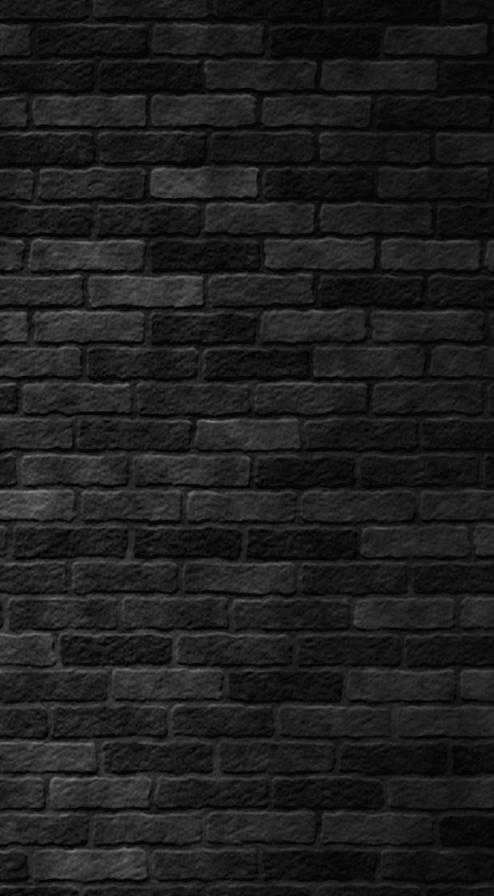
This texture is drawn by a Shadertoy shader. Its source:

```glsl
// Dark, weathered brick wall in running bond, lit softly from the upper left.
// Rounded boxes with jittered joints form a height field; its upward slope
// gives lit top edges and shadowed joints, over uneven brick tones and grain.

const float ROW_PITCH = 0.0400;    // lengths are fractions of canvas height
const float BRICK_LENGTH = 0.1276;
const float TOP_OFFSET = 0.0243;   // first full course below the top
const float FIRST_JOINT = 0.306;   // in brick lengths
const float BOND_SHIFT = 0.51;
const float BOND_DRIFT = 0.001;    // joints creep left towards the bottom
const float JOINT_JITTER = 0.09;
const vec2  MORTAR = vec2(0.0068, 0.0064);
const float CORNER = 0.0055;
const float EDGE_WEAR = 0.0034;
const vec2  LIGHT_STEP = vec2(-0.0009, 0.0026);
const float RELIEF = 0.17;
const float BRICK_DARK = 0.065;
const float BRICK_LIGHT = 0.185;
const vec3  TINT = vec3(1.01, 1.0, 0.997);

float hash(vec2 p) {
    vec3 q = fract(p.xyx * vec3(0.1031, 0.1030, 0.0973));
    q += dot(q, q.yzx + 33.33);
    return fract((q.x + q.y) * q.z);
}

float noise(vec2 p) {
    vec2 i = floor(p), f = fract(p);
    f = f * f * (3.0 - 2.0 * f);
    return mix(mix(hash(i), hash(i + vec2(1, 0)), f.x),
               mix(hash(i + vec2(0, 1)), hash(i + vec2(1, 1)), f.x), f.y);
}

// Distance to the nearest scattered cell point
float cellular(vec2 p) {
    vec2 i = floor(p), f = fract(p);
    float nearest = 2.0;
    for (int y = -1; y <= 1; y++)
    for (int x = -1; x <= 1; x++) {
        vec2 c = vec2(x, y);
        vec2 point = vec2(hash(i + c), hash(i + c + 71.7));
        nearest = min(nearest, length(c + point - f));
    }
    return nearest;
}

float joint(float k, float row) {
    return k + JOINT_JITTER * (hash(vec2(k + 19.0, row + 47.0)) - 0.5);
}

// Signed distance to the brick face; id receives column and course
float brick(vec2 p, out vec2 id) {
    p += EDGE_WEAR * (vec2(noise(p * 65.0), noise(p * 65.0 + 31.0)) - 0.5);
    p += 0.5 * EDGE_WEAR * (vec2(noise(p * 190.0), noise(p * 190.0 + 57.0)) - 0.5);
    p.y += 0.0008 * sin(p.x * 13.0 + p.y * 9.0);

    float course = (1.0 - p.y - TOP_OFFSET) / ROW_PITCH;
    float row = floor(course);
    float u = p.x / BRICK_LENGTH - FIRST_JOINT
            - BOND_SHIFT * mod(row, 2.0) + BOND_DRIFT * row * row;
    float k = floor(u);
    if (u < joint(k, row)) k -= 1.0;
    else if (u >= joint(k + 1.0, row)) k += 1.0;
    float left = joint(k, row), right = joint(k + 1.0, row);
    id = vec2(k, row);

    vec2 q = vec2((u - 0.5 * (left + right)) * BRICK_LENGTH,
                  (course - row - 0.5) * ROW_PITCH);
    vec2 size = 0.5 * (vec2((right - left) * BRICK_LENGTH, ROW_PITCH) - MORTAR);
    vec2 d = abs(q) - size + CORNER;
    return length(max(d, 0.0)) + min(max(d.x, d.y), 0.0) - CORNER;
}

float faceMask(float d) { return smoothstep(0.0020, -0.0024, d); }

// Brick faces, slanted creases, pits and fine grain
float height(vec2 p) {
    vec2 id;
    float face = faceMask(brick(p, id));
    vec2 slant = vec2(p.x + 0.6 * p.y, p.y - 0.5 * p.x);
    float crease = abs(noise(slant * vec2(55.0, 120.0) + id * 7.3) - 0.5);
    float pits = smoothstep(0.0, 0.6, cellular(p * vec2(75.0, 105.0)));
    float rough = 0.75 * crease + 0.28 * pits + 0.42 * noise(p * 310.0);
    return 0.85 * face + rough * mix(0.6, 1.0, face);
}

void mainImage(out vec4 fragColor, in vec2 fragCoord) {
    vec2 uv = fragCoord / iResolution.xy;
    vec2 p = fragCoord / iResolution.y;
    vec2 id;
    float face = faceMask(brick(p, id));

    // Tone of each brick, with stains; mortar is paler low on the wall
    float stain = noise(p * 28.0 + 9.0) * 0.6 + noise(p * 85.0) * 0.4;
    float tone = mix(BRICK_DARK, BRICK_LIGHT, hash(id + vec2(83.0, 29.0)));
    tone *= 0.55 + 0.9 * stain;
    float mortar = mix(0.135, 0.085, smoothstep(0.25, 0.75, uv.y));
    mortar *= 0.6 + 0.8 * noise(p * 50.0 + 3.0);
    float value = mix(mortar, tone, face);

    // Relief: highlights come and go along worn edges
    float slope = height(p) - height(p + LIGHT_STEP);
    value += RELIEF * slope * (slope > 0.0 ? 0.35 + 0.9 * stain : 0.85);
    value += 0.035 * (noise(p * 420.0) - 0.5);

    // Light falls off to the right, top and bottom
    float light = mix(1.2, 0.68, smoothstep(0.15, 1.0, uv.x));
    light *= mix(0.74, 1.08, smoothstep(1.02, 0.62, uv.y));
    light *= mix(0.84, 1.0, smoothstep(0.0, 0.3, uv.y));
    fragColor = vec4(TINT * max(value * light, 0.025), 1.0);
}
```
